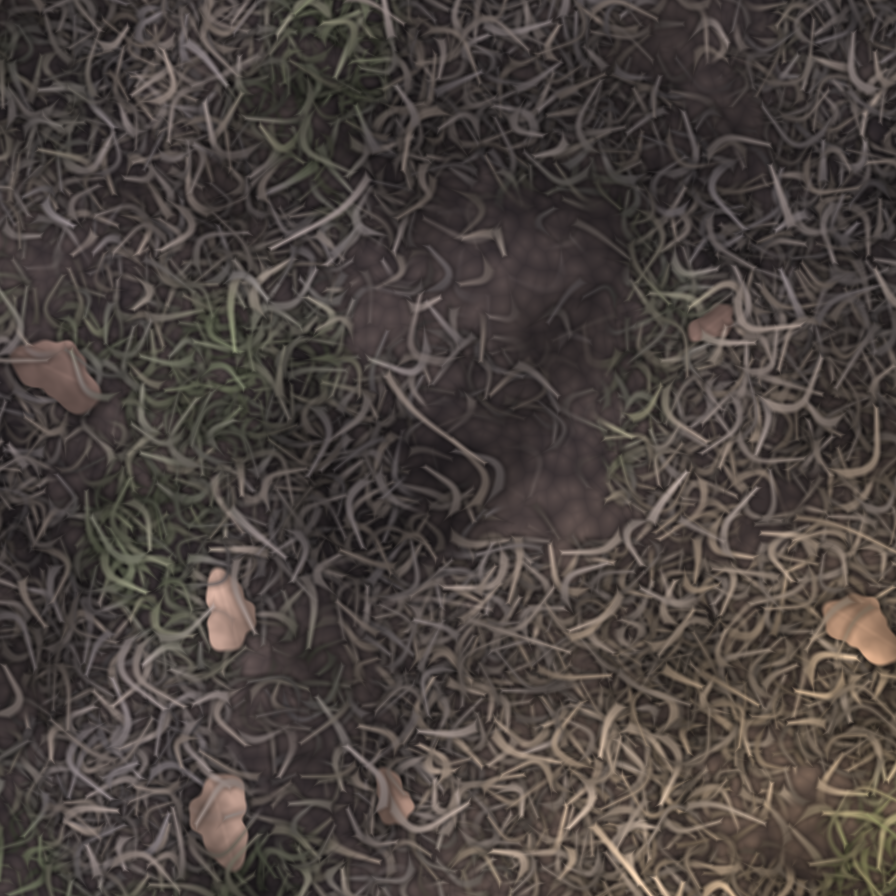
Reproduce this texture procedurally as a Shadertoy shader.

```glsl
// Draws a shaded patch of rough lawn: tangled dry blades, mossy tufts, bare soil and dead leaves.

const vec3 SOIL_DARK = vec3(0.155, 0.137, 0.143);
const vec3 SOIL_BROWN = vec3(0.340, 0.295, 0.280);
const vec3 STRAW = vec3(0.540, 0.490, 0.445);
const vec3 GREY_BLADE = vec3(0.455, 0.430, 0.430);
const vec3 GREEN_BLADE = vec3(0.390, 0.425, 0.315);
const vec3 LEAF_BROWN = vec3(0.380, 0.310, 0.285);
const vec3 LEAF_PALE = vec3(0.760, 0.640, 0.560);
const float SOFTNESS = 0.0031;

vec3 hash3(vec2 p) {
    vec3 q = fract(vec3(p.xyx) * vec3(0.1031, 0.1030, 0.0973));
    q += dot(q, q.yxz + 33.33);
    return fract((q.xxy + q.yzz) * q.zyx);
}

mat2 rotation(float angle) {
    float c = cos(angle), s = sin(angle);
    return mat2(c, -s, s, c);
}

// Layered, warped sines: broad irregular patches from 0 to 1
float patches(vec2 p, float seed) {
    float sum = 0.0, amplitude = 0.5;
    for (int i = 0; i < 4; i++) {
        p = rotation(0.65) * p * 1.7 + seed;
        sum += amplitude * sin(p.x + 1.3 * sin(p.y)) * cos(p.y + sin(0.8 * p.x));
        amplitude *= 0.6;
    }
    return clamp(0.5 + 0.65 * sum, 0.0, 1.0);
}

// Cellular noise: distance to the nearest scattered point
float cellular(vec2 p) {
    float nearest = 2.0;
    for (int k = 0; k < 9; k++) {
        vec2 id = floor(p) + vec2(k % 3, k / 3) - 1.0;
        nearest = min(nearest, length(id + hash3(id).xy - p));
    }
    return nearest;
}

// Signed distance to a curved, tapering blade lying along x
float bladeDistance(vec2 p, float halfLength, float width, float bend) {
    float x = clamp(p.x / halfLength, -1.2, 1.2);
    float curve = bend * halfLength * (x * x - 0.35 + 0.25 * sin(3.0 * x));
    float slope = bend * (2.0 * x + 0.75 * cos(3.0 * x));
    float across = abs(p.y - curve) / sqrt(1.0 + slope * slope);
    float taper = width * (0.75 - 0.4 * x);
    return max(across - taper, abs(p.x) - halfLength);
}

// One scattered layer of blades, each with a soft shadow beneath it
vec3 paintBlades(vec3 color, vec2 uv, float count, float stretch, float width,
                 float bend, float tone, float density, float green, float seed) {
    vec2 home = floor(uv * count);
    for (int k = 0; k < 9; k++) {
        vec2 id = home + vec2(k % 3, k / 3) - 1.0;
        vec3 place = hash3(id + seed * 17.3);
        vec3 look = hash3(id + seed * 31.7 + 91.0);
        vec2 p = rotation(place.z * 6.2832) * (uv - (id + place.xy) / count);
        float halfLength = stretch * mix(0.4, 1.0, look.z) / count;
        float curl = bend * (fract(look.z * 7.0 + place.x) * 2.0 - 1.0);
        float d = bladeDistance(p, halfLength, width * mix(0.6, 1.25, look.y), curl);
        float present = smoothstep(look.x - 0.12, look.x + 0.12, density);
        vec3 dry = mix(GREY_BLADE, STRAW, fract(look.y * 5.0 + place.y));
        vec3 tint = mix(dry, GREEN_BLADE, green * (0.5 + 0.5 * place.x));
        tint *= tone * mix(0.72, 1.16, look.y) * (1.0 + 0.2 * p.x / halfLength);
        color *= 1.0 - 0.17 * present * smoothstep(0.008, 0.0, d);
        color = mix(color, tint, 0.86 * present * smoothstep(SOFTNESS, -SOFTNESS, d));
    }
    return color;
}

// Sparse curled leaves with ragged outlines and a faint midrib
vec3 paintLeaves(vec3 color, vec2 uv, float count, float chance) {
    for (int k = 0; k < 9; k++) {
        vec2 id = floor(uv * count) + vec2(k % 3, k / 3) - 1.0;
        vec3 place = hash3(id + 213.0);
        vec3 look = hash3(id + 347.0);
        if (look.x > chance) continue;
        vec2 p = rotation(place.z * 6.2832) * (uv - (id + place.xy) / count);
        float size = mix(0.028, 0.054, look.y);
        float angle = atan(p.y, p.x);
        float rim = size * (1.0 + 0.16 * sin(3.0 * angle + 9.0 * look.z) + 0.05 * sin(8.0 * angle));
        float d = length(p * vec2(1.0, 1.75)) - rim;
        float fold = 0.8 + 0.3 * smoothstep(-0.4, 0.5, p.y / size);
        float rib = smoothstep(0.004, 0.0, abs(p.y - 0.15 * p.x));
        vec3 tint = mix(LEAF_BROWN, LEAF_PALE, look.z * look.z) * (fold + 0.05 * rib);
        tint *= 0.82 + 0.34 * patches(uv * 28.0, 4.0);
        color *= 1.0 - 0.35 * smoothstep(0.016, 0.0, d);
        color = mix(color, tint, smoothstep(0.004, -0.004, d));
    }
    return color;
}

void mainImage(out vec4 fragColor, in vec2 fragCoord) {
    vec2 uv = fragCoord / iResolution.y;

    // Broad growth and light
    float growth = patches(uv * 4.0, 2.3);
    float density = mix(0.12, 0.88, smoothstep(0.2, 0.7, growth));
    float green = 0.85 * smoothstep(0.58, 0.92, patches(uv * 3.6, 7.1) + 0.2 * (0.5 - uv.x));
    float sun = smoothstep(0.8, 0.0, length(uv - vec2(1.05, 0.0)));
    float shade = mix(0.80, 1.22, smoothstep(0.15, 0.85, patches(uv * 5.0, 9.4)));
    vec3 light = shade * mix(vec3(1.00, 0.99, 1.02), vec3(1.62, 1.52, 1.32), sun);

    // Crumbly soil
    float crumbs = 1.0 - cellular(uv * 48.0 + 2.0 * growth);
    float brown = patches(uv * 6.0, 5.2);
    vec3 color = mix(SOIL_DARK, SOIL_BROWN, clamp(0.75 * brown + 0.5 * crumbs - 0.35, 0.0, 1.0));

    // Tangled blades from deep to high, with leaves settled among them
    for (int i = 0; i < 9; i++) {
        float height = float(i) / 8.0;
        float count = mix(28.0, 19.0, height);
        if (i == 7) color = paintLeaves(color, uv, 5.0, 0.27);
        float cover = i < 7 ? density : density * 0.7;
        color = paintBlades(color, uv, count, 0.85, 0.0039, 0.75, mix(0.62, 1.0, height),
                            cover, green, float(i) + 1.0);
    }

    // A few long pale stalks
    color = paintBlades(color, uv, 7.0, 0.6, 0.0034, 0.2, 1.12, 0.2, 0.0, 14.0);
    fragColor = vec4(clamp(color * light, 0.0, 1.0), 1.0);
}
```
